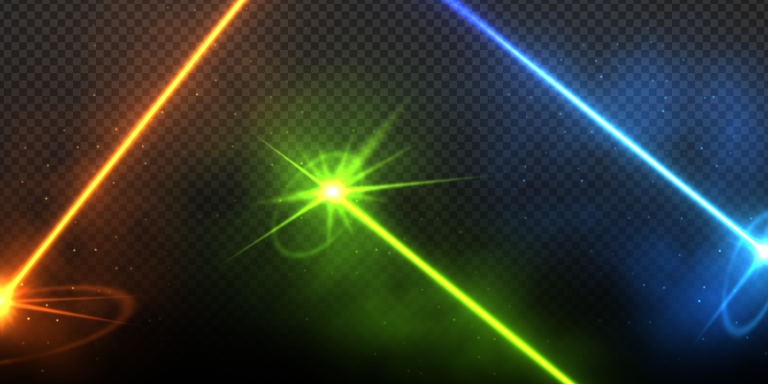
A WebGL 1 fragment shader for this background:

```glsl
precision highp float;

uniform vec2 u_resolution;

const vec3 AMBER = vec3(1.0, 0.36, 0.06);
const vec3 GOLD = vec3(1.0, 0.78, 0.22);
const vec3 LEAF = vec3(0.34, 0.72, 0.04);
const vec3 LIME = vec3(0.72, 1.0, 0.10);
const vec3 AZURE = vec3(0.07, 0.42, 0.95);
const vec3 CYAN = vec3(0.15, 0.68, 1.0);
const vec3 INDIGO = vec3(0.10, 0.22, 1.0);

vec2 hash2(vec2 p) {
  p = vec2(dot(p, vec2(127.1, 311.7)), dot(p, vec2(269.5, 183.3)));
  return fract(sin(p) * 43758.5);
}

float gradientDot(vec2 cell, vec2 f, vec2 corner) {
  return dot(hash2(cell + corner) * 2.0 - 1.0, f - corner);
}

float gradientNoise(vec2 p) {
  vec2 i = floor(p), f = fract(p);
  vec2 u = f * f * f * (f * (f * 6.0 - 15.0) + 10.0);
  vec2 e = vec2(1.0, 0.0);
  return mix(mix(gradientDot(i, f, e.yy), gradientDot(i, f, e.xy), u.x),
             mix(gradientDot(i, f, e.yx), gradientDot(i, f, e.xx), u.x), u.y);
}

float fbm(vec2 p) {
  float sum = 0.0, gain = 0.7;
  for (int i = 0; i < 4; i++) {
    sum += gain * gradientNoise(p);
    p = p * 2.03 + 7.3;
    gain *= 0.5;
  }
  return sum;
}

mat2 rotation(float a) {
  return mat2(cos(a), -sin(a), sin(a), cos(a));
}

float puff(vec2 p, vec2 center, vec2 radius) {
  vec2 q = (p - center) / radius;
  return exp(-dot(q, q));
}

float segmentDistance(vec2 p, vec2 a, vec2 b) {
  vec2 ab = b - a;
  return length(p - a - ab * clamp(dot(p - a, ab) / dot(ab, ab), 0.0, 1.0));
}

// Hot core, coloured sheath and wide halo
vec3 beam(float d, vec3 core, vec3 sheath, vec3 halo) {
  return core * exp(-pow(d / 0.0045, 2.0)) + sheath * exp(-pow(d / 0.010, 2.0))
       + halo * (0.45 * exp(-d / 0.016) + 0.18 * exp(-d / 0.065));
}

// Tapered streak that fades toward its tip
float ray(vec2 p, vec2 origin, vec2 tip, float width) {
  vec2 axis = tip - origin;
  float len = length(axis);
  vec2 dir = axis / len, q = p - origin;
  float t = dot(q, dir) / len;
  float across = abs(dot(q, vec2(-dir.y, dir.x)));
  float w = width * (1.0 - 0.7 * clamp(t, 0.0, 1.0));
  return exp(-pow(across / w, 2.0)) * smoothstep(1.0, 0.1, t) * smoothstep(-0.03, 0.03, t);
}

float spikes(vec2 p, vec2 origin, float reach, float seed) {
  float sum = 0.0;
  for (int i = 0; i < 9; i++) {
    vec2 h = hash2(vec2(float(i), seed));
    float a = (float(i) + h.x) * 0.698;
    vec2 tip = origin + reach * (0.45 + 0.55 * h.y) * vec2(cos(a), sin(a));
    sum += ray(p, origin, tip, 0.012);
  }
  return sum;
}

float ring(vec2 p, vec2 center, vec2 radius, float tilt) {
  vec2 q = rotation(tilt) * (p - center);
  float d = (length(q / radius) - 1.0) * min(radius.x, radius.y);
  return exp(-pow(d / 0.006, 2.0)) * (0.6 + 0.4 * sin(atan(q.y, q.x) * 2.0 + 1.0));
}

float sparks(vec2 p, float cell) {
  vec2 id = floor(p / cell), h = hash2(id);
  float d = length((fract(p / cell) - 0.2 - 0.6 * h) * cell);
  return step(0.72, hash2(id + 31.0).x) * h.y * exp(-pow(d / 0.0028, 2.0));
}

float checker(vec2 p, float cell, float pixel) {
  vec2 wave = abs(fract(p / (2.0 * cell)) - 0.5) - 0.25;
  vec2 s = clamp(wave * 4.0 * cell / pixel, -1.0, 1.0);
  return 0.5 + 0.5 * s.x * s.y;
}

void main() {
  vec2 p = gl_FragCoord.xy / u_resolution.y;
  p.x *= 2.0 * u_resolution.y / u_resolution.x;
  vec2 amberHit = vec2(0.0, 0.214), limeHit = vec2(0.865, 0.5), blueHit = vec2(1.992, 0.344);

  // Checkered backdrop, darker toward the floor
  float lift = smoothstep(-0.05, 1.0, p.y);
  vec3 color = vec3(1.0, 0.98, 0.96) * lift * mix(0.125, 0.20, checker(p, 0.02, 1.0 / u_resolution.y));

  // Drifting smoke
  float wisps = clamp(0.75 + 1.5 * fbm(p * 3.2 + 4.0), 0.15, 1.5);
  float amberSmoke = 0.26 * puff(p, vec2(0.45, 0.80), vec2(0.27, 0.22))
    + 0.34 * puff(p, vec2(0.18, 0.47), vec2(0.20, 0.20)) + 0.45 * puff(p, vec2(0.08, 0.20), vec2(0.22, 0.14));
  float limeSmoke = 0.55 * puff(p, vec2(0.84, 0.49), vec2(0.23, 0.24))
    + 0.36 * puff(p, vec2(1.12, 0.22), vec2(0.24, 0.18)) + 0.30 * puff(p, vec2(1.38, 0.08), vec2(0.16, 0.10));
  float blueSmoke = 0.33 * puff(p, vec2(1.58, 0.74), vec2(0.30, 0.18))
    + 0.28 * puff(p, vec2(1.42, 0.50), vec2(0.17, 0.14)) + 0.32 * puff(p, vec2(1.92, 0.62), vec2(0.16, 0.18))
    + 0.50 * puff(p, vec2(1.86, 0.29), vec2(0.22, 0.19));
  color += wisps * (AMBER * amberSmoke + LEAF * limeSmoke + AZURE * blueSmoke);

  // Laser beams
  color += beam(segmentDistance(p, amberHit, vec2(0.71, 1.1)), vec3(0.6, 0.5, 0.2), vec3(0.9, 0.5, 0.03), AMBER);
  color += beam(segmentDistance(p, limeHit, vec2(1.608, -0.1)), vec3(0.5, 0.4, 0.15), vec3(0.5, 0.9, 0.0), LEAF);
  float heat = smoothstep(1.15, 1.65, p.x);
  vec3 blueTint = mix(INDIGO, CYAN, heat);
  color += beam(segmentDistance(p, blueHit, vec2(1.047, 1.1)), vec3(0.7, 0.6, 0.3) * heat, blueTint, blueTint);

  // Long streaks and short spikes at the impacts
  float limeRays = ray(p, limeHit, vec2(0.63, 0.674), 0.005) + ray(p, limeHit, vec2(0.547, 0.292), 0.006)
    + ray(p, limeHit, vec2(1.33, 0.548), 0.007) + 0.7 * ray(p, limeHit, vec2(1.10, 0.785), 0.020)
    + 0.6 * ray(p, limeHit, vec2(1.13, 0.652), 0.009) + 0.7 * ray(p, limeHit, vec2(0.63, 0.465), 0.014);
  color += mix(LEAF, LIME, 0.4) * (0.8 * limeRays + 0.45 * spikes(p, limeHit, 0.20, 3.0));
  float amberRays = ray(p, amberHit, vec2(0.39, 0.147), 0.006) + 0.5 * ray(p, amberHit, vec2(0.43, 0.232), 0.005);
  color += AMBER * (0.8 * amberRays + 0.5 * spikes(p, amberHit, 0.14, 8.0));
  color += CYAN * (0.5 * ray(p, blueHit, vec2(1.78, 0.07), 0.009) + 0.35 * spikes(p, blueHit, 0.16, 5.0));

  // Faint lens rings
  color += LEAF * 0.25 * ring(p, vec2(0.828, 0.467), vec2(0.15, 0.09), 0.93);
  color += AMBER * 0.22 * ring(p, vec2(0.05, 0.15), vec2(0.29, 0.085), 0.2);
  color += CYAN * 0.30 * ring(p, vec2(1.965, 0.29), vec2(0.16, 0.065), 1.25);

  // Impact flares
  color += LEAF * 0.65 * puff(p, limeHit, vec2(0.10)) + vec3(1.0, 1.0, 0.7) * puff(p, limeHit, vec2(0.025, 0.020));
  color += AMBER * 0.5 * puff(p, amberHit, vec2(0.09)) + GOLD * puff(p, amberHit, vec2(0.032, 0.05));
  color += CYAN * 0.6 * puff(p, blueHit, vec2(0.11)) + vec3(0.8, 1.0, 1.0) * puff(p, blueHit, vec2(0.025));

  // Floating embers inside the smoke
  vec3 emberTint = GOLD * amberSmoke + LIME * limeSmoke * 0.4 + CYAN * blueSmoke;
  color += 2.0 * emberTint * sparks(p, 0.045);

  gl_FragColor = vec4(clamp(color, 0.0, 1.0), 1.0);
}
```
